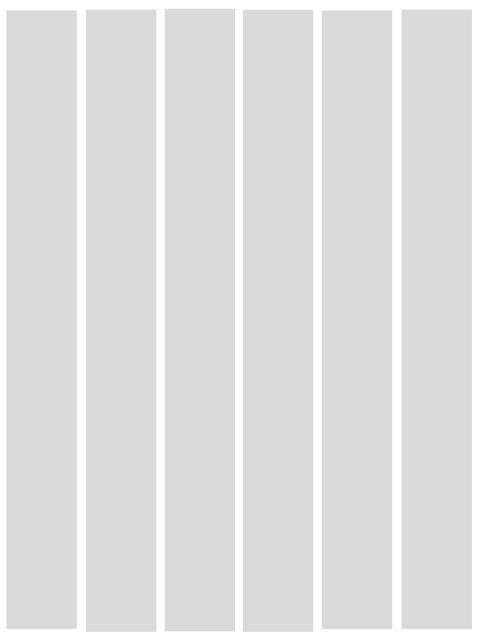
Give the GLSL for this pattern, as a Shadertoy shader.

```glsl
const int BAR_COUNT = 6;
const vec3 PAPER = vec3(1.0);
const vec3 BAR_GREY = vec3(0.855);

// Signed distance to an axis-aligned box
float boxDistance(vec2 p, vec2 center, vec2 halfSize) {
    vec2 d = abs(p - center) - halfSize;
    return length(max(d, 0.0)) + min(max(d.x, d.y), 0.0);
}

// Antialiased coverage from a signed distance
float coverage(float dist, float pixel) {
    return clamp(0.5 - dist / pixel, 0.0, 1.0);
}

// Slight sideways drift of each bar
float barCenter(float i, float firstCenter, float pitch) {
    return firstCenter + pitch * i + 0.00104 * sin(1.35 * i);
}

// Uneven bar ends from layered sines
float barTop(float i, float level) {
    return level - 0.0013 * cos(1.6 * i);
}

float barBottom(float i, float level) {
    float phase = 1.257 * (i + 0.5);
    return level + 0.0026 * cos(phase) + 0.0014 * cos(2.0 * phase);
}

float barDistance(vec2 p, float i, float halfWidth) {
    float x = barCenter(i, 0.0651, 0.12337);
    float top = barTop(i, 0.985);
    float bottom = barBottom(i, 0.0147);
    vec2 center = vec2(x, 0.5 * (top + bottom));
    return boxDistance(p, center, vec2(halfWidth, 0.5 * (top - bottom)));
}

void mainImage(out vec4 fragColor, in vec2 fragCoord) {
    // Canvas spans 0.75 by 1.0 units
    vec2 p = fragCoord / iResolution.xy * vec2(0.75, 1.0);
    float pixel = 1.0 / iResolution.y;

    // Union of the vertical bars
    float dist = 1.0;
    for (int i = 0; i < BAR_COUNT; i++) {
        dist = min(dist, barDistance(p, float(i), 0.055));
    }

    fragColor = vec4(mix(PAPER, BAR_GREY, coverage(dist, pixel)), 1.0);
}
```
